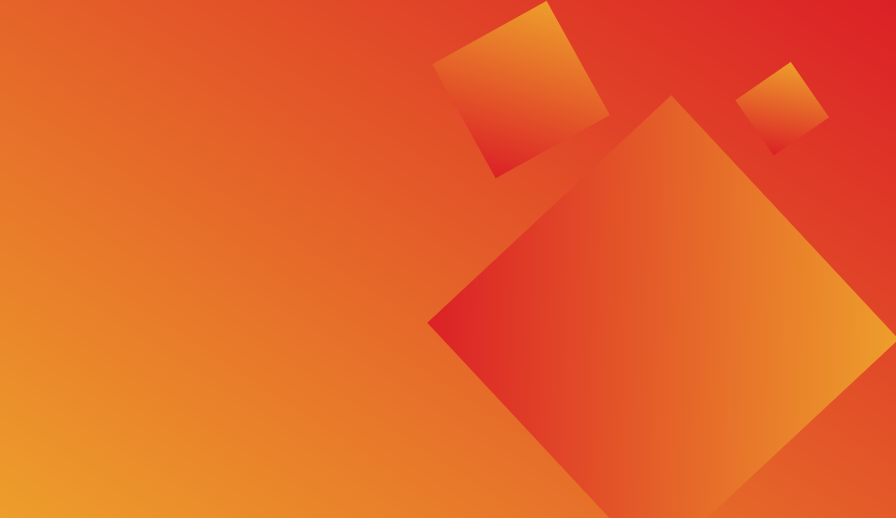
A Shadertoy shader for this background:

```glsl
// Tilted squares floating over a diagonal orange-to-red gradient.
// Each square is a rotated box distance, filled with the same two-colour
// ramp running from one of its corners to the opposite one.

const vec3 RED = vec3(0.86, 0.13, 0.15);
const vec3 ORANGE = vec3(0.93, 0.62, 0.17);

vec3 ramp(float t) {
    return mix(RED, ORANGE, clamp(t, 0.0, 1.0));
}

// Lays a square over base; the ramp brightens toward the corner brightCorner.
vec3 addSquare(vec3 base, vec2 p, vec2 center, float halfSide, float degrees, vec2 brightCorner) {
    float angle = radians(degrees);
    vec2 axis = vec2(cos(angle), sin(angle));
    vec2 d = p - center;
    vec2 q = vec2(dot(d, axis), dot(d, vec2(-axis.y, axis.x)));

    float dist = max(abs(q.x), abs(q.y)) - halfSide;
    float coverage = clamp(0.5 - dist * iResolution.y, 0.0, 1.0);
    float t = 0.5 + 0.25 * dot(q, brightCorner) / halfSide;
    return mix(base, ramp(t), coverage);
}

void mainImage(out vec4 fragColor, in vec2 fragCoord) {
    // Height units, origin at the lower left
    vec2 p = fragCoord / iResolution.y;

    // Backdrop: orange lower left, red upper right
    vec3 color = ramp(1.0 - dot(p, vec2(0.31, 0.47)));

    // Medium and small squares lit at the top, large one lit at the right
    color = addSquare(color, p, vec2(1.006, 0.827), 0.126, 29.0, vec2(1.0, 1.0));
    color = addSquare(color, p, vec2(1.510, 0.790), 0.065, 34.7, vec2(1.0, 1.0));
    color = addSquare(color, p, vec2(1.280, 0.361), 0.322, 43.0, vec2(1.0, -1.0));

    fragColor = vec4(color, 1.0);
}
```
